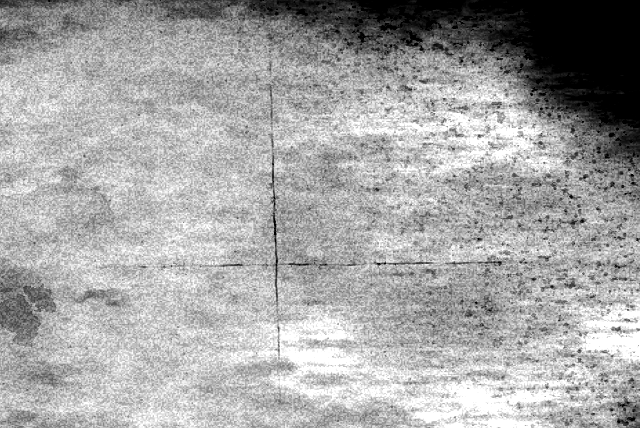
Give the GLSL for this texture, as a WebGL 2 fragment shader.

```glsl
#version 300 es
precision highp float;

uniform vec2 u_resolution;
out vec4 fragColor;

float hash(vec2 p) {
    vec3 q = fract(p.xyx * 0.1031);
    q += dot(q, q.yzx + 33.33);
    return fract((q.x + q.y) * q.z);
}

float noise(vec2 p) {
    vec2 cell = floor(p);
    vec2 f = fract(p);
    f = f * f * (3.0 - 2.0 * f);
    float low = mix(hash(cell), hash(cell + vec2(1, 0)), f.x);
    float high = mix(hash(cell + vec2(0, 1)), hash(cell + vec2(1, 1)), f.x);
    return mix(low, high, f.y);
}

// Fractal noise centred on zero
float fbm(vec2 p, int octaves) {
    float sum = 0.0, weight = 0.5;
    for (int i = 0; i < octaves; i++) {
        sum += weight * (noise(p) - 0.5);
        p = p * 2.03 + vec2(17.3, 41.7);
        weight *= 0.55;
    }
    return sum;
}

// Soft elliptical patch
float patchAt(vec2 p, vec2 centre, vec2 size) {
    vec2 d = (p - centre) / size;
    return exp(-dot(d, d));
}

// Dried blot with a darker rim
float blot(vec2 p, vec2 centre, vec2 size, float rim) {
    float d = length((p - centre) / size) - 1.0;
    float fill = 1.0 - smoothstep(-0.05, 0.06, d);
    return fill * (0.5 + rim * exp(-abs(d) * 14.0));
}

// Scattered round specks, one candidate per cell
float specks(vec2 p, float scale, float density) {
    vec2 g = p * scale;
    vec2 cell = floor(g);
    float result = 0.0;
    for (int j = -1; j <= 1; j++) {
        for (int i = -1; i <= 1; i++) {
            vec2 c = cell + vec2(i, j);
            vec2 centre = c + vec2(hash(c + 3.1), hash(c + 71.9));
            float radius = mix(0.12, 0.42, hash(c + 19.7));
            float present = step(hash(c + 53.3), density);
            float d = length(g - centre);
            result = max(result, present * (1.0 - smoothstep(radius * 0.4, radius, d)));
        }
    }
    return result;
}

// Broken fold line with flaking beside it
float crease(float across, float along, float seed) {
    float d = abs(across + 0.006 * fbm(vec2(along * 30.0, seed), 3));
    float broken = smoothstep(0.3, 0.75, noise(vec2(along * 45.0, seed)));
    float line = (1.0 - smoothstep(0.0008, 0.0035, d)) * (0.2 + 0.6 * broken);
    float flakes = smoothstep(0.08, 0.22, fbm(vec2(across, along) * 130.0 + seed, 3));
    float worn = smoothstep(0.5, 0.8, noise(vec2(along * 11.0, seed + 8.0)));
    return line + 0.8 * flakes * worn * exp(-d * 110.0);
}

void main() {
    vec2 p = gl_FragCoord.xy / u_resolution.y;

    // Paper fibres, from broad clouds to fine grain
    float clouds = fbm(p * vec2(3.0, 5.0) + 4.0, 5);
    float mottle = fbm(p * vec2(18.0, 36.0), 4);
    float streaks = fbm(p * vec2(9.0, 75.0) + 9.0, 3);
    float threads = noise(p * vec2(55.0, 210.0)) - 0.5;
    float grain = noise(p * vec2(310.0, 335.0)) - 0.5;
    float rough = smoothstep(0.4, 1.4, p.x + 0.5 * (p.y - 0.5));
    float tone = 0.75 + 0.34 * clouds + 0.3 * mottle;
    tone += mix(0.14, 0.42, rough) * streaks + mix(0.07, 0.16, rough) * threads;
    tone -= 0.1 * smoothstep(0.95, 1.5, p.x);

    // Bleached areas
    vec2 w = p + 0.13 * vec2(clouds, mottle);
    float bleach = patchAt(w, vec2(0.72, 0.19), vec2(0.13, 0.09));
    bleach += patchAt(w, vec2(1.14, 0.06), vec2(0.27, 0.09));
    bleach += patchAt(w, vec2(1.48, 0.24), vec2(0.12, 0.09));
    bleach += 0.6 * patchAt(w, vec2(1.15, 0.72), vec2(0.28, 0.09));
    tone += 0.28 * bleach * (1.0 + 2.0 * mottle + 2.0 * streaks);

    // Smudges and blots
    float smudge = patchAt(w, vec2(0.25, 0.31), vec2(0.08, 0.025));
    smudge += patchAt(w, vec2(0.03, 0.33), vec2(0.09, 0.06));
    smudge += 0.7 * patchAt(w, vec2(0.1, 0.12), vec2(0.08, 0.03));
    smudge += patchAt(w, vec2(0.08, 0.0), vec2(0.16, 0.04));
    smudge += 0.5 * patchAt(w, vec2(0.77, 0.6), vec2(0.06, 0.05));
    smudge += 0.45 * patchAt(w, vec2(1.2, 0.53), vec2(0.16, 0.04));
    smudge += 0.4 * patchAt(w, vec2(1.03, 0.3), vec2(0.2, 0.1));
    smudge += 1.5 * patchAt(w, vec2(1.5, 0.02), vec2(0.05, 0.06));
    tone -= 0.32 * smudge * (1.0 + 2.5 * mottle);
    tone -= 0.38 * blot(w, vec2(0.1, 0.305), vec2(0.038, 0.027), 0.3);
    tone -= 0.4 * blot(w, vec2(0.02, 0.255), vec2(0.055, 0.04), 0.2);
    tone -= 0.14 * blot(w + 0.06 * mottle, vec2(0.1, 0.5), vec2(0.16, 0.08), 0.7);

    // Folds
    float foldX = crease(p.x - 0.645 - 0.03 * (0.4 - p.y), p.y, 2.0);
    float foldY = crease(p.y - 0.38 - 0.012 * (p.x - 0.6), p.x, 13.0);
    tone -= 0.65 * foldX * smoothstep(0.0, 0.3, p.y) * (1.0 - smoothstep(0.65, 0.95, p.y));
    tone -= 0.6 * foldY * smoothstep(0.15, 0.4, p.x) * (1.0 - smoothstep(1.1, 1.3, p.x));

    // Specks and pitting, denser toward the rough side
    tone -= 0.4 * rough * specks(p, 60.0, 0.22) * (0.6 + 2.0 * abs(mottle));
    tone -= 0.22 * specks(p + 5.0, 95.0, 0.04 + 0.16 * rough);
    tone -= 0.35 * rough * smoothstep(0.1, 0.26, fbm(p * vec2(65.0, 95.0), 3));

    // Burnt upper edge, sinking into the right corner
    float edge = 1.09 - 0.09 * smoothstep(0.4, 0.95, p.x) - 0.27 * smoothstep(1.12, 1.5, p.x);
    float depth = p.y - edge + 0.24 * clouds + 0.2 * mottle + 0.12 * streaks;
    tone -= 0.85 * smoothstep(-0.25, 0.06, depth);

    tone += 0.34 * grain * smoothstep(-0.15, 0.5, tone);
    fragColor = vec4(vec3(clamp(tone, 0.0, 1.0)), 1.0);
}
```
